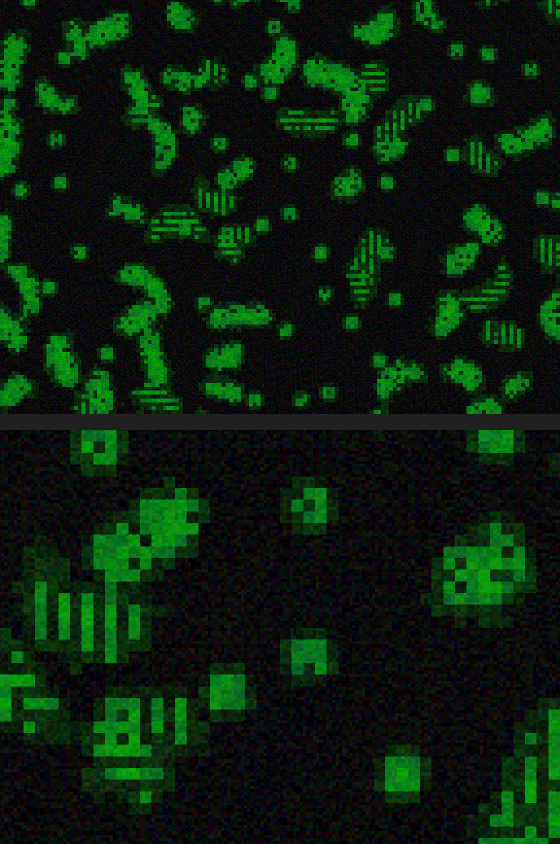
Top: the whole. Bottom: its middle third, enlarged.
Reproduce this pattern procedurally as a WebGL 2 fragment shader.

```glsl
#version 300 es
precision highp float;
// Colonies of square green cells on black, under fine coloured grain.
// Jittered sites carry dots or bent capsules; their depth, roughened per cell,
// sorts each cell into bright body, dim rim or background.

#define CELLS 144.0        // cells across the canvas width
#define SPACING 12.0       // cells between colony sites
#define EMPTY_SHARE 0.08   // sites left bare
#define DOT_SHARE 0.34     // sites holding a small dot
#define STRIPE_SHARE 0.24  // colonies broken into stripes
#define ROUGHNESS 2.3      // raggedness of colony outlines, in cells
#define RIM 1.25           // width of the dim rim, in cells
#define GRAIN 0.13         // full range of the grain
#define GRAIN_CELLS 512.0  // grains across the canvas width

uniform vec2 u_resolution;
out vec4 fragColor;

const vec3 BLACK = vec3(0.036, 0.036, 0.042);
const vec3 RIM_DARK = vec3(0.04, 0.10, 0.04);
const vec3 RIM_LIGHT = vec3(0.04, 0.22, 0.05);
const vec3 TEAL = vec3(0.04, 0.39, 0.15);
const vec3 LEAF = vec3(0.04, 0.61, 0.05);

float hash(vec2 p) {
    return fract(sin(dot(p, vec2(127.1, 311.7))) * 43758.5453);
}

float valueNoise(vec2 p) {
    vec2 i = floor(p), f = fract(p);
    f = f * f * (3.0 - 2.0 * f);
    float low = mix(hash(i), hash(i + vec2(1, 0)), f.x);
    float high = mix(hash(i + vec2(0, 1)), hash(i + vec2(1, 1)), f.x);
    return mix(low, high, f.y);
}

// Depth of a cell inside the colony of one site, negative outside
float colonyDepth(vec2 cell, vec2 site, float rough) {
    float kind = hash(site + 3.7);
    if (kind < EMPTY_SHARE) return -9.0;

    vec2 jitter = vec2(hash(site + 11.3), hash(site + 27.9));
    vec2 p = cell - floor((site + jitter) * SPACING);
    if (kind < EMPTY_SHARE + DOT_SHARE) return 1.5 - length(p);

    // Bent capsule in a random direction
    float angle = 6.2832 * hash(site + 41.1);
    float halfLength = mix(0.8, 5.4, hash(site + 53.6));
    float radius = mix(1.9, 3.2, hash(site + 67.2));
    float bend = 0.16 * (hash(site + 71.8) - 0.5);
    vec2 q = mat2(cos(angle), sin(angle), -sin(angle), cos(angle)) * p;
    q.y += bend * q.x * q.x;
    q.x -= clamp(q.x, -halfLength, halfLength);
    float depth = radius - length(q) + rough;

    // Every second row or column of a striped colony falls back to rim
    if (hash(site + 83.4) < STRIPE_SHARE) {
        float line = hash(site + 97.5) < 0.6 ? cell.x : cell.y;
        if (mod(line, 2.0) < 0.5) depth = min(depth, -0.7);
    }
    return depth;
}

vec3 cellColor(vec2 cell) {
    float speck = hash(cell + 0.5);
    float rough = ROUGHNESS * (0.6 * valueNoise(cell * 0.45) + 0.4 * speck - 0.5);

    float depth = -9.0;
    vec2 home = floor(cell / SPACING);
    for (int y = -1; y <= 1; y++)
        for (int x = -1; x <= 1; x++)
            depth = max(depth, colonyDepth(cell, home + vec2(x, y), rough));

    // Scattered dim holes inside the bodies
    float tone = hash(cell + 19.2);
    if (hash(cell + 31.7) < 0.09) depth = min(depth, -0.4);

    if (depth > 0.0) return mix(TEAL, LEAF, clamp(0.75 * tone + 0.16 * depth, 0.0, 1.0));
    if (depth > -RIM) return mix(RIM_DARK, RIM_LIGHT, clamp(tone + 0.3 * depth + 0.2, 0.0, 1.0));
    return BLACK;
}

void main() {
    // Four samples per pixel smooth the cell edges
    vec3 color = vec3(0.0);
    for (int i = 0; i < 4; i++) {
        vec2 offset = vec2(i % 2, i / 2) * 0.5 - 0.25;
        vec2 uv = (gl_FragCoord.xy + offset) / u_resolution.x;
        color += 0.25 * cellColor(floor(uv * CELLS));
    }

    // Independent grain in each channel
    vec2 grainCell = floor(gl_FragCoord.xy / u_resolution.x * GRAIN_CELLS);
    vec3 grain = vec3(hash(grainCell + 0.1), hash(grainCell + 5.3), hash(grainCell + 9.7));
    color += GRAIN * (grain - 0.5);

    fragColor = vec4(clamp(color, 0.0, 1.0), 1.0);
}
```
